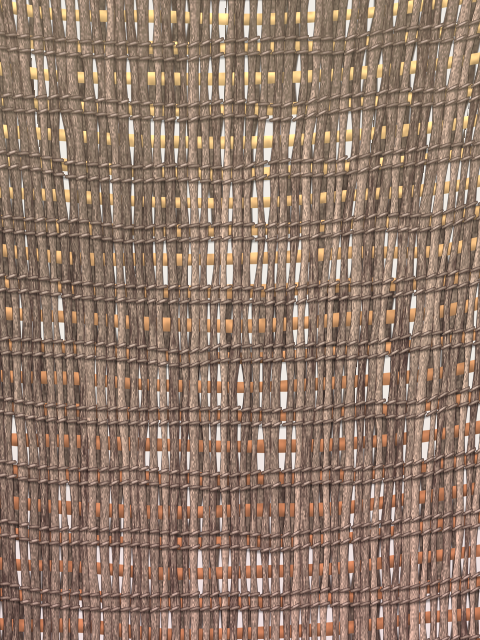
Write a Shadertoy shader that draws this texture.

```glsl
// Dark wicker: fanning upright rods tied by sagging double rows of twine.
// Layers from back to front: pale light, shaded back rods, orange hoops,
// front rods with bark grain, then slanted stitches with small glints.

const float RODS = 48.0;     // uprights across the lower edge
const float ROWS = 10.4;     // twined bands over the height
const float BAND = 0.6;      // place of the band inside its row
const vec3 LIGHT = vec3(0.95, 0.93, 0.90);
const vec3 BARK_DARK = vec3(0.27, 0.19, 0.18);
const vec3 BARK_MID = vec3(0.56, 0.48, 0.42);
const vec3 BARK_PALE = vec3(0.82, 0.70, 0.61);
const vec3 HOOP_LOW = vec3(0.74, 0.49, 0.34);
const vec3 HOOP_HIGH = vec3(0.99, 0.82, 0.56);
const vec3 HAZE = vec3(0.58, 0.52, 0.41);
const vec3 GLINT = vec3(0.90, 0.80, 0.73);

float hash(vec2 p) {
    vec3 q = fract(vec3(p.xyx) * 0.1031);
    q += dot(q, q.yzx + 33.33);
    return fract((q.x + q.y) * q.z);
}

float noise(vec2 p) {
    vec2 i = floor(p), f = fract(p);
    f = f * f * (3.0 - 2.0 * f);
    return mix(mix(hash(i), hash(i + vec2(1, 0)), f.x),
               mix(hash(i + vec2(0, 1)), hash(i + vec2(1, 1)), f.x), f.y);
}

float cover(float d, float aa) {
    return 1.0 - smoothstep(-aa, aa, d);
}

float segment(vec2 p, vec2 a, vec2 b) {
    vec2 ab = b - a;
    return length(p - a - ab * clamp(dot(p - a, ab) / dot(ab, ab), 0.0, 1.0));
}

float rodShift(float id, float seed) {
    return 0.24 * (hash(vec2(id, seed)) - 0.5);
}

// Uprights: x in rod widths, y in rows; returns colour and coverage
vec4 uprights(vec2 q, float seed, float aa) {
    vec4 result = vec4(0);
    for (int i = -1; i <= 1; i++) {
        float id = floor(q.x) + float(i);
        float sway = 0.46 * (noise(vec2(id, q.y * 0.8 + seed)) - 0.5);
        float x = q.x - id - 0.5 - rodShift(id, seed) - sway;
        float radius = mix(0.32, 0.48, hash(vec2(id, seed + 5.0)));
        radius += 0.12 * (noise(vec2(id, q.y * 1.6 + seed + 40.0)) - 0.5);
        radius += 0.055 * cos(6.2832 * (q.y - BAND));

        // Round shading, tone of each rod, streaked grain and fine flecks
        float side = x / radius;
        float shade = sqrt(max(0.0, 1.0 - side * side));
        float tone = hash(vec2(id, seed + 9.0));
        float grain = noise(vec2(x * 9.0 + id * 17.0, q.y * 6.0));
        float speck = noise(vec2(x * 12.0 + id * 23.0, q.y * 28.0));
        float worn = noise(vec2(id, q.y * 0.9 + seed + 80.0));
        float lit = shade * (0.38 + 0.5 * tone + 0.35 * worn + 0.8 * (grain - 0.5));
        vec3 color = mix(BARK_DARK, BARK_MID, clamp(lit * 1.35, 0.0, 1.0));
        float pale = smoothstep(0.55, 1.0, tone) * 0.6 + 0.85 * speck * grain;
        color = mix(color, BARK_PALE, min(pale, 1.0) * shade * smoothstep(0.9, -0.5, side));
        color *= 0.84 + 0.32 * speck;

        float a = cover(abs(x) - radius, aa);
        result = vec4(mix(result.rgb, color, a), max(result.a, a));
    }
    return result;
}

// Horizontal hoops, two in each row, seen through the gaps
vec4 hoops(vec2 q, float height, float aa) {
    float y = q.y * 2.0 + 0.25 + 0.3 * (noise(vec2(q.x * 0.12, q.y * 0.7)) - 0.5);
    float d = fract(y) - 0.5;
    float radius = 0.18 + 0.04 * noise(vec2(q.x * 0.3, floor(y)));
    vec3 color = mix(HOOP_LOW, HOOP_HIGH, smoothstep(0.25, 0.85, height));
    color *= 0.78 + 0.32 * smoothstep(-radius, radius * 0.5, d);
    color *= 0.86 + 0.28 * noise(vec2(q.x * 2.0, y * 6.0));
    return vec4(color, cover(abs(d) - radius, aa * 2.0));
}

// One line of slanted stitches; drop is its offset from the band
vec3 stitches(vec3 base, vec2 q, float drop, float aa) {
    float row = floor(q.y), id = floor(q.x);
    float wander = 0.12 * (noise(vec2(q.x * 0.22, row * 3.0 + drop)) - 0.5);
    float x = fract(q.x) - 0.5 - 0.5 * rodShift(id, 1.0);
    float chance = hash(vec2(id, row + drop * 50.0));
    vec2 p = vec2(x * 0.16, fract(q.y) - BAND - drop - wander);
    float tilt = 0.010 + 0.020 * chance;
    float d = segment(p, vec2(-0.06, -tilt), vec2(0.06, tilt));
    float shadow = cover(abs(p.y + 0.035) - 0.025, 0.03);
    base *= 1.0 - 0.42 * shadow;
    vec3 color = mix(BARK_DARK, BARK_MID, smoothstep(0.036, 0.0, d));
    base = mix(base, color, cover(d - 0.028, aa));
    float glint = segment(p - vec2(0.0, 0.008), vec2(-0.025, -0.01), vec2(0.03, 0.012));
    float shine = cover(glint - 0.012, aa + 0.006) * (0.3 + 0.7 * chance);
    return mix(base, GLINT, shine);
}

void mainImage(out vec4 fragColor, in vec2 fragCoord) {
    vec2 uv = fragCoord / iResolution.xy;

    // Rods fan outward with height, bands hang lowest left of the middle
    float fan = 1.0 + 0.24 * uv.y * uv.y;
    float sag = 0.10 * (uv.x - 0.42) * (uv.x - 0.42);
    vec2 q = vec2(((uv.x - 0.42) / fan + 0.42) * RODS, (uv.y - sag) * ROWS + 1.0);
    vec2 aa = vec2(RODS, ROWS) / iResolution.xy * 0.75;

    // Back layers: some gaps are closed by a second set of rods
    vec3 color = LIGHT;
    vec2 behind = vec2(q.x * 0.62 + 8.3, q.y);
    vec4 back = uprights(behind, 71.0, aa.x);
    float closed = step(0.36, hash(vec2(floor(behind.x), floor(q.y - BAND))));
    color = mix(color, back.rgb * 0.75, back.a * closed);
    vec4 hoop = hoops(q, uv.y, aa.y);
    color = mix(color, hoop.rgb, hoop.a);

    // Front rods with broad patches of light and shade
    vec4 front = uprights(q, 1.0, aa.x);
    float patches = noise(uv * vec2(4.0, 3.0) + 6.0);
    color = mix(color, front.rgb * (0.86 + 0.28 * patches), front.a);
    color = stitches(color, q, 0.115, aa.y);
    color = stitches(color, q, -0.115, aa.y);

    // Warm haze lifts the shadows above, faint violet below
    color *= mix(vec3(1.0, 0.95, 0.98), vec3(1.0), smoothstep(0.0, 0.5, uv.y));
    color = mix(color, max(color, HAZE), 0.04 + 0.30 * smoothstep(0.45, 1.0, uv.y));
    fragColor = vec4(color, 1.0);
}
```
